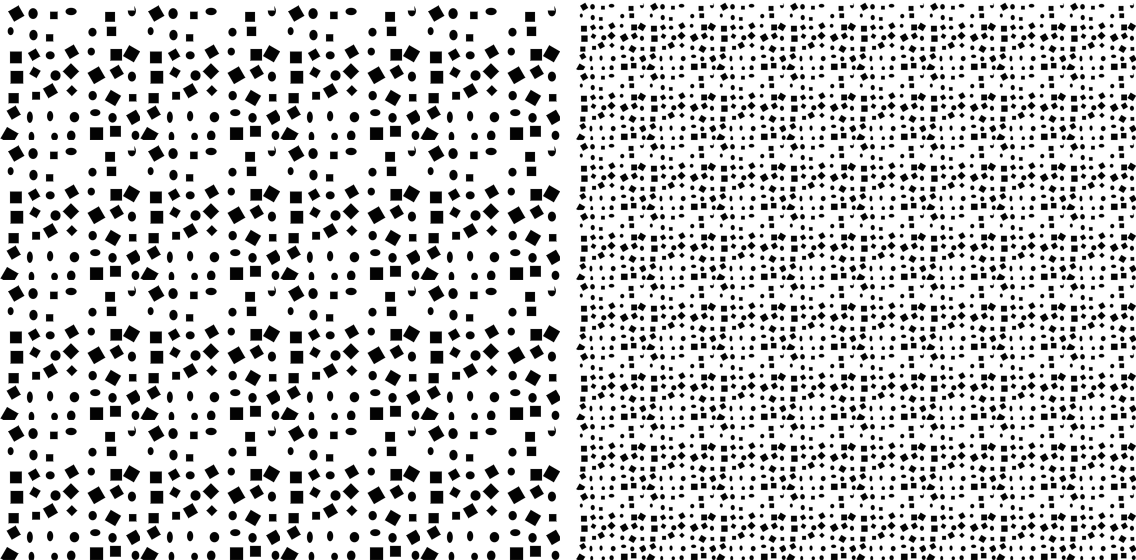
Left, the tile; right, the same tile 2 across and 2 down.
Reproduce this pattern procedurally as a Shadertoy shader.

```glsl
// Black squares, diamonds and ovals strewn over white, in a block that repeats.
// Each block is a jittered cell grid: hashes pick place, kind, size and turn.
// Pieces are cropped at the block's right and lower sides, so all blocks abut.

#define REPEATS 4.0               // blocks across and down
#define CELLS 7.0                 // cells per block side
#define SHIFT vec2(0.16, 0.22)    // grid offset, right and down, in cells
#define JITTER 0.38               // spread of centres, in cells
#define SQUARE_SHARE 0.56
#define SQUARE_HALF vec2(0.18, 0.33)  // smallest and largest half side
#define OVAL_MIN vec2(0.14, 0.17)
#define OVAL_MAX vec2(0.28, 0.29)
#define SEED 3.0
#define INK vec3(0.01)
#define PAPER vec3(1.0)

vec3 hash3(vec2 cell, float salt) {
    vec3 h = fract(vec3(cell + 1.0, salt + SEED) * vec3(0.1031, 0.1030, 0.0973));
    h += dot(h, h.yxz + 33.33);
    return fract((h.xxy + h.yxx) * h.zyx);
}

float boxDistance(vec2 p, vec2 halfSize) {
    vec2 q = abs(p) - halfSize;
    return length(max(q, 0.0)) + min(max(q.x, q.y), 0.0);
}

float ovalDistance(vec2 p, vec2 radii) {
    p += 1e-4;  // keeps the centre finite
    float k = length(p / radii);
    return k * (k - 1.0) / length(p / (radii * radii));
}

// Upright, thirty degrees either way, or standing on a corner
float squareTurn(float pick) {
    float n = floor(pick * 5.0);
    float degrees = n < 2.0 ? 0.0 : n < 3.0 ? 30.0 : n < 4.0 ? 45.0 : 60.0;
    return radians(degrees);
}

bool isGap(vec2 cell) {
    bool topGap = cell.y == 0.0 && cell.x == 4.0;
    bool nextGap = cell.y == 1.0 && (cell.x == 3.0 || cell.x == 6.0);
    return topGap || nextGap;
}

float pieceDistance(vec2 p, vec2 cell) {
    vec3 place = hash3(cell, 1.0);
    vec3 form = hash3(cell, 7.0);
    p -= 0.5 + JITTER * (place.xy - 0.5);

    // One oval in the top corner has a bite taken out
    if (cell == vec2(CELLS - 1.0, 0.0)) {
        float bite = boxDistance(p + vec2(0.12, 0.22), vec2(0.25, 0.2));
        return max(ovalDistance(p, vec2(0.2, 0.27)), -bite);
    }
    if (place.z < SQUARE_SHARE) {
        float a = squareTurn(form.y);
        p = mat2(cos(a), sin(a), -sin(a), cos(a)) * p;
        return boxDistance(p, vec2(mix(SQUARE_HALF.x, SQUARE_HALF.y, form.x)));
    }
    return ovalDistance(p, mix(OVAL_MIN, OVAL_MAX, form.xy));
}

void mainImage(out vec4 fragColor, in vec2 fragCoord) {
    // Block coordinates in cells, counted from the upper left
    vec2 block = fract(fragCoord / iResolution.xy * REPEATS);
    block.y = 1.0 - block.y;
    vec2 p = block * CELLS;
    vec2 home = floor(p - SHIFT);

    // Nearest piece among the neighbouring cells
    float d = 1.0;
    for (int y = -1; y <= 1; y++) {
        for (int x = -1; x <= 1; x++) {
            vec2 cell = home + vec2(x, y);
            bool outside = any(lessThan(cell, vec2(0.0)))
                || any(greaterThanEqual(cell, vec2(CELLS)));
            if (outside || isGap(cell)) continue;
            d = min(d, pieceDistance(p - SHIFT - cell, cell));
        }
    }

    // Crop at the block sides, then blend over about one pixel
    d = max(d, max(p.x, p.y) - CELLS);
    float soft = 0.7 * REPEATS * CELLS / min(iResolution.x, iResolution.y);
    float ink = 1.0 - smoothstep(-soft, soft, d);
    fragColor = vec4(mix(PAPER, INK, ink), 1.0);
}
```
